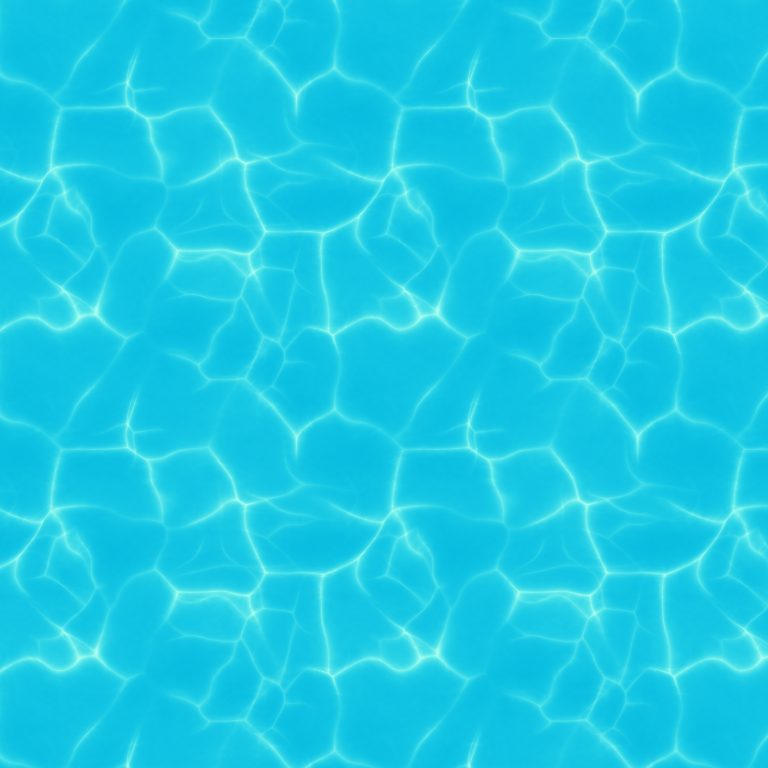
This texture is drawn by a WebGL 1 fragment shader. Its source:

```glsl
precision highp float;

uniform vec2 u_resolution;

#define REPEATS 2.25
#define LARGE_CELLS 4.0
#define SMALL_CELLS 7.0
#define JITTER 0.85
#define WARP 0.055
#define CORE_WIDTH 0.055
#define GLOW_WIDTH 0.24
#define DEEP vec3(0.022, 0.715, 0.868)
#define GLINT vec3(0.64, 0.99, 0.93)

float hash(vec2 p) {
    return fract(sin(dot(p, vec2(127.1, 311.7))) * 43758.5);
}

// Wraps a lattice cell so that every field closes on the tile.
vec2 wrapCell(vec2 cell, vec2 period) {
    return floor(mod(cell + 0.5, period));
}

// Smooth value noise, with "period" lattice cells per tile.
float noise(vec2 p, vec2 period, float seed) {
    vec2 x = p * period;
    vec2 cell = floor(x);
    vec2 f = x - cell;
    f = f * f * f * (f * (f * 6.0 - 15.0) + 10.0);
    float a = hash(wrapCell(cell, period) + seed);
    float b = hash(wrapCell(cell + vec2(1.0, 0.0), period) + seed);
    float c = hash(wrapCell(cell + vec2(0.0, 1.0), period) + seed);
    float d = hash(wrapCell(cell + 1.0, period) + seed);
    return mix(mix(a, b, f.x), mix(c, d, f.x), f.y);
}

float fbm(vec2 p, vec2 period, float seed) {
    float sum = 0.0;
    float weight = 0.53;
    for (int i = 0; i < 4; i++) {
        sum += weight * noise(p, period, seed);
        period *= 2.0;
        weight *= 0.5;
        seed += 7.3;
    }
    return sum;
}

vec2 warp(vec2 p, float period, float seed) {
    return vec2(noise(p, vec2(period), seed), noise(p, vec2(period), seed + 19.0)) - 0.5;
}

// Distances to the three nearest scattered points, in cells.
vec3 nearestThree(vec2 p, float cells, float seed) {
    vec2 x = p * cells;
    vec2 base = floor(x);
    vec3 near = vec3(8.0);
    for (int j = -2; j <= 2; j++) {
        for (int i = -2; i <= 2; i++) {
            vec2 cell = base + vec2(float(i), float(j));
            vec2 id = wrapCell(cell, vec2(cells)) + seed;
            vec2 offset = 0.5 + JITTER * (vec2(hash(id), hash(id + 41.0)) - 0.5);
            float d = length(cell + offset - x);
            if (d < near.x) near = vec3(d, near.xy);
            else if (d < near.y) near = vec3(near.x, d, near.y);
            else near.z = min(near.z, d);
        }
    }
    return near;
}

// Light net: x = sharp line, y = soft glow, z = bright junction.
vec3 lightNet(vec2 p, float cells, float seed) {
    vec3 near = nearestThree(p, cells, seed);
    float edge = near.y - near.x;
    float width = CORE_WIDTH * mix(0.6, 1.7, noise(p, vec2(9.0), seed + 3.0));
    return vec3(exp(-edge / width), exp(-edge / GLOW_WIDTH), exp(-(near.z - near.x) / 0.09));
}

void main() {
    vec2 p = gl_FragCoord.xy / min(u_resolution.x, u_resolution.y) * REPEATS;

    // Bend the net with slow and quick swells.
    vec2 q = p + WARP * 2.0 * warp(p, 4.0, 2.0) + WARP * 0.6 * warp(p, 11.0, 5.0);
    vec3 large = lightNet(q, LARGE_CELLS, 11.0);
    vec3 small = lightNet(q + WARP * warp(p, 6.0, 31.0), SMALL_CELLS, 23.0);

    // Uneven strength lets lines fade out along their length.
    float largeFade = smoothstep(0.2, 0.75, noise(p, vec2(6.0), 51.0));
    float smallFade = smoothstep(0.35, 0.85, noise(p, vec2(5.0), 67.0));

    // Fine filaments gather near the lines.
    float strand = 1.0 - abs(2.0 * fbm(q + 0.03 * warp(p, 16.0, 73.0), vec2(10.0, 14.0), 79.0) - 1.0);
    float filament = pow(clamp(strand, 0.0, 1.0), 9.0);
    float glow = large.y * (0.35 + 0.65 * largeFade) + 0.6 * small.y * smallFade;

    // Broad water shading, flattened a little into ripples.
    float shade = fbm(q, vec2(3.0, 5.0), 89.0);
    float light = 0.02 + 0.24 * shade + 0.19 * glow + 0.11 * filament * glow;
    light += (0.40 * large.x + 0.28 * large.z) * largeFade;
    light += (0.25 * small.x + 0.14 * small.z) * smallFade;
    light += 0.03 * (noise(p, vec2(90.0), 97.0) - 0.5);
    light = clamp(light, 0.0, 1.0);

    // Red rises late and blue early, from deep water to glint.
    vec3 color = mix(DEEP, GLINT, vec3(pow(light, 1.6), light, pow(light, 0.7)));
    gl_FragColor = vec4(color, 1.0);
}
```
